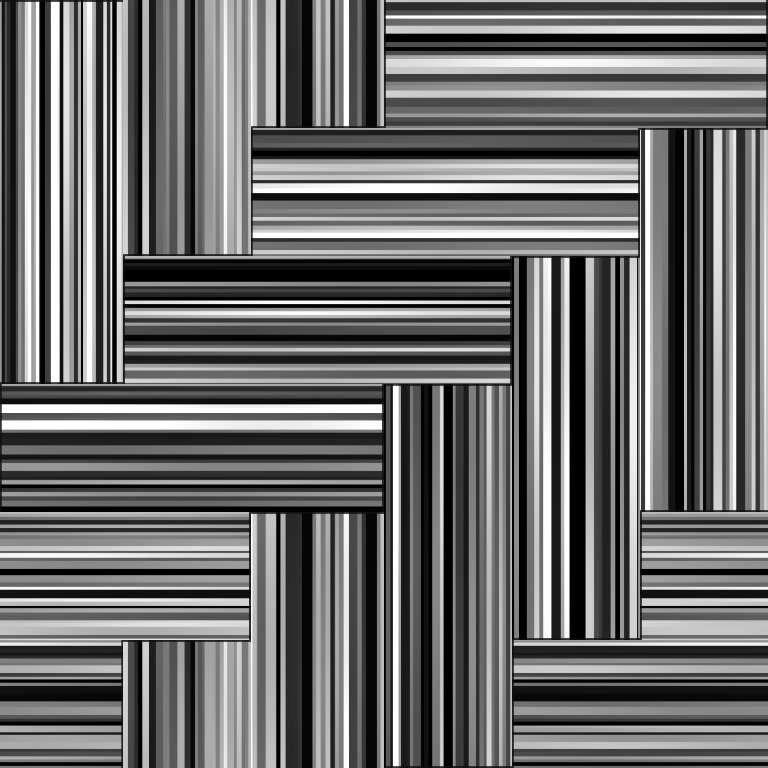
Give the GLSL for this pattern, as a Shadertoy shader.

```glsl
#define CELLS 6.0        // cells across and down
#define RUN 3.0          // cells per strip
#define BARS 36.0        // mean bars across a strip
#define MERGE 0.4        // share of bar pairs joined into a wide bar
#define CONTRAST 1.12
#define DRIFT 0.07       // tone change along a bar
#define SEAM 0.02        // seam width in cells
#define UNEVEN 0.045     // shift of the left columns in cells

const float TAU = 6.2831853;

float hash(vec2 p) {
    vec3 q = fract(vec3(p.xyx) * 0.1031);
    q += dot(q, q.yzx + 33.33);
    return fract((q.x + q.y) * q.z);
}

// Maps an even random value to the grey distribution
float greyTone(float h) {
    float tone = 0.87 * h - 0.03 + 0.2 * pow(h, 8.0);
    return (tone - 0.42) * CONTRAST + 0.42;
}

// Grey of one bar, drifting slowly along the strip
float barTone(float bar, float strip, float along) {
    float pair = floor(bar * 0.5);
    bool wide = hash(vec2(pair, strip + 50.0)) < MERGE;
    float key = wide ? pair + 200.0 : bar;
    float h = hash(vec2(key, strip));
    return greyTone(h) * (1.0 + DRIFT * sin(along * 2.0 + h * 40.0));
}

// Irregular bars with hard and soft borders
float barcode(float across, float strip, float along, float cellPixel) {
    float count = BARS * mix(0.8, 1.2, hash(vec2(strip, 7.0)));
    float x = across * count;
    float bar = floor(x);
    float border = mix(0.25, 0.75, hash(vec2(bar, strip + 100.0)));
    float softness = mix(0.06, 0.25, hash(vec2(bar, strip + 150.0)));
    softness = max(softness, 0.5 * cellPixel * count);
    float blend = smoothstep(border - softness, border + softness, x - bar);
    return mix(barTone(bar, strip, along), barTone(bar + 1.0, strip, along), blend);
}

void mainImage(out vec4 fragColor, in vec2 fragCoord) {
    vec2 uv = fragCoord / iResolution.xy;
    float cellPixel = CELLS / iResolution.y;
    vec2 grid = uv * CELLS;
    grid.x += UNEVEN * max(sin(TAU * uv.x), 0.0);
    vec2 cell = floor(grid);
    vec2 local = grid - cell;

    // Diagonal steps alternate horizontal and vertical strips
    float phase = mod(cell.x - cell.y + 2.0, 2.0 * RUN);
    bool horizontal = phase < RUN;
    float along = horizontal ? phase + local.x : 2.0 * RUN - 1.0 - phase + local.y;
    float across = horizontal ? local.y : local.x;
    float strip = horizontal ? cell.y + 11.0 : cell.x + 31.0;

    float grey = barcode(across, strip, along, cellPixel);

    // Light line on one side, dark line at both ends
    float sideLine = 1.0 - smoothstep(SEAM * 0.5, SEAM * 0.5 + cellPixel, 1.0 - across);
    grey = mix(grey, 0.75, sideLine * 0.8);
    float endDistance = min(along, RUN - along);
    float endLine = 1.0 - smoothstep(SEAM * 0.5, SEAM * 0.5 + cellPixel, endDistance);
    grey = mix(grey, 0.06, endLine * 0.85);

    fragColor = vec4(vec3(clamp(grey, 0.0, 1.0)), 1.0);
}
```
